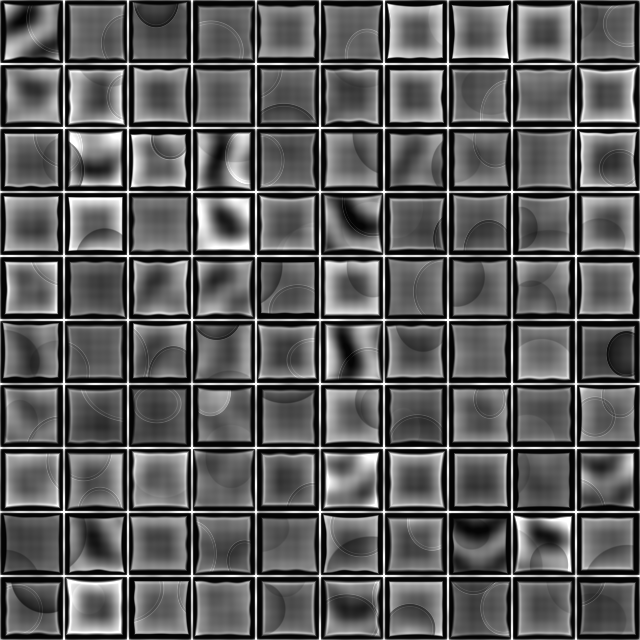
A WebGL 1 fragment shader for this pattern:

```glsl
precision highp float;
// A ten by ten wall of grey glass tiles in black frames, split by pale grout.
// Each tile is a bowed square with a bright rim, woven bands, soft folds and
// random arcs, all driven by per-cell hashes and layered sines.

uniform vec2 u_resolution;

const float TILES = 10.0;
const float TAU = 6.2831853;

float hash(vec2 cell, float seed) {
  vec3 q = fract(vec3(cell, seed) * vec3(0.1031, 0.1130, 0.0973) + 0.137);
  q += dot(q, q.yzx + 33.33);
  return fract((q.x + q.y) * q.z);
}

// Three sines of rising frequency, roughly -1 to 1.
float layeredSines(float x, float phase) {
  return 0.5 * sin(7.0 * x + phase) + 0.3 * sin(17.0 * x + 2.3 * phase)
       + 0.2 * sin(41.0 * x + 4.1 * phase);
}

// Distance from tile centre to one side; sides flare towards the corners.
float sideReach(float along, vec2 cell, float seed) {
  float bow = 0.05 * pow(hash(cell, seed), 2.0);
  float ripple = 0.010 * pow(hash(cell, seed + 1.0), 3.0);
  float inset = 0.03 * (hash(cell, seed + 2.0) - 0.5);
  return 0.407 + inset + bow * 5.0 * along * along
       + ripple * sin(along * 17.0 + TAU * hash(cell, seed + 3.0));
}

// Signed distance to the bowed pane, negative inside.
float paneDistance(vec2 p, vec2 cell) {
  vec2 side = step(0.0, p);
  float dx = abs(p.x) - sideReach(p.y, cell, 1.0 + 5.0 * side.x);
  float dy = abs(p.y) - sideReach(p.x, cell, 11.0 + 5.0 * side.y);
  return max(dx, dy);
}

// Dark core rising to a lighter rim, with woven bands and a slight tilt.
float glassTone(vec2 p, vec2 cell) {
  vec2 q = abs(p) / 0.43;
  float square = pow(dot(q * q * q, q) + 0.0001, 0.25);
  float core = mix(0.23, 0.37, hash(cell, 21.0));
  float lift = 0.10 + 0.48 * pow(hash(cell, 22.0), 2.0);
  float tone = core + lift * smoothstep(0.25, 1.05, square);
  float phase = TAU * hash(cell, 23.0);
  tone += 0.032 * (layeredSines(p.x, phase) + layeredSines(p.y, phase + 2.0));
  vec2 tilt = vec2(hash(cell, 24.0), hash(cell, 25.0)) - 0.5;
  return tone + 0.28 * dot(p, tilt);
}

// Soft drapery made by warping a sine along a random direction.
float foldTone(vec2 p, vec2 cell) {
  float angle = TAU * hash(cell, 31.0);
  vec2 dir = vec2(cos(angle), sin(angle));
  float across = dot(p, dir);
  float along = dot(p, vec2(-dir.y, dir.x));
  float warp = 1.3 * sin(5.0 * along + angle);
  float strength = 0.34 * pow(hash(cell, 32.0), 5.0);
  return strength * sin(9.0 * across + warp + 3.0 * angle);
}

// Shades one side of a random circle and traces its edge with a fine line.
float arcTone(float tone, vec2 p, vec2 cell, float seed, float pixel) {
  float present = step(0.50, hash(cell, seed));
  float angle = TAU * hash(cell, seed + 1.0);
  float offset = mix(0.15, 0.85, hash(cell, seed + 2.0));
  float radius = mix(0.16, 0.36, hash(cell, seed + 3.0)) + 0.4 * offset;
  vec2 q = p - offset * vec2(cos(angle), sin(angle));
  q.x *= mix(0.8, 1.3, hash(cell, seed + 4.0));
  float d = length(q) - radius;
  float inside = 1.0 - smoothstep(-pixel, pixel, d);
  float depth = pow(hash(cell, seed + 5.0), 4.0);
  float shade = mix(0.16, 0.85, depth) * inside * exp(min(d, 0.0) * 5.0);
  float direction = mix(-1.0, 0.6, step(0.75, hash(cell, seed + 6.0)));
  tone *= 1.0 + present * direction * shade;
  float width = max(0.006, 0.5 * pixel);
  float traces = exp(-pow(d / width, 2.0)) + 0.6 * exp(-pow((d + 0.045) / width, 2.0));
  float visible = present * step(0.5, hash(cell, seed + 7.0));
  return tone + 0.13 * visible * traces;
}

// Pale grout on cell borders, drifting in brightness along its length.
float groutTone(vec2 grid, float pixel) {
  vec2 d = abs(grid - floor(grid + 0.5));
  vec2 drift = vec2(layeredSines(grid.y * 0.43, floor(grid.x + 0.5) * 1.7),
                    layeredSines(grid.x * 0.43, floor(grid.y + 0.5) * 2.1 + 1.0));
  vec2 edge = min(grid, TILES - grid);
  vec2 level = (0.77 + 0.22 * drift) * mix(vec2(0.5), vec2(1.0), smoothstep(0.1, 0.6, edge));
  vec2 line = 1.0 - smoothstep(vec2(0.006), vec2(0.020 + 0.6 * pixel), d);
  float junction = 0.35 * exp(-dot(d, d) * 900.0);
  return max(line.x * level.x, line.y * level.y) + junction;
}

void main() {
  vec2 grid = gl_FragCoord.xy / u_resolution * TILES;
  float pixel = TILES / min(u_resolution.x, u_resolution.y);
  vec2 cell = floor(grid);
  vec2 p = fract(grid) - 0.5;

  // Glass interior.
  float tone = glassTone(p, cell) + foldTone(p, cell);
  for (int i = 0; i < 2; i++) {
    tone = arcTone(tone, p, cell, 41.0 + 10.0 * float(i), pixel);
  }

  // Lit rim and corner glints.
  float d = paneDistance(p, cell);
  tone += 0.22 * hash(cell, 71.0) * exp(-pow((d + 0.025) / 0.022, 2.0));
  tone += 0.30 * hash(cell, 72.0) * smoothstep(0.70, 0.88, abs(p.x) + abs(p.y));

  // Black frame, then grout.
  float soft = 0.5 * pixel + mix(0.006, 0.022, hash(cell, 73.0));
  float color = mix(0.012, max(tone, 0.02), 1.0 - smoothstep(-soft, soft, d));
  color = max(color, groutTone(grid, pixel));
  gl_FragColor = vec4(vec3(clamp(color, 0.0, 1.0)), 1.0);
}
```
